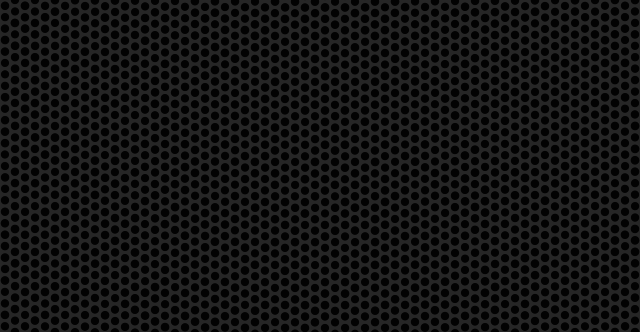
Reproduce this pattern procedurally as a Shadertoy shader.

```glsl
// Dark perforated metal sheet with staggered round holes, tiling on all sides.

const float COLUMNS = 64.0;       // even, so that the stagger wraps
const float ROWS = 29.0;
const float HOLE_RADIUS = 0.368;  // lengths are in units of the row pitch
const float RADIUS_JITTER = 0.012;
const float CENTER_JITTER = 0.015;
const float EDGE_SOFTNESS = 0.025;
const float SAG = 0.15;           // droop of the rows at mid-width
const float PI = 3.14159;
const vec3 METAL_COLOR = vec3(0.150);
const vec3 HOLE_COLOR = vec3(0.008);

float hash(vec2 p) {
    return fract(sin(dot(p, vec2(127.1, 311.7))) * 43758.5453);
}

// Signed distance to the hole of the cell that holds this point.
float holeDistance(vec2 uv, float columnWidth) {
    float x = uv.x * COLUMNS;
    float column = floor(x);

    // Shift every other column by half a pitch and add the periodic sag.
    float bend = sin(PI * (column + 0.5) / COLUMNS);
    float y = uv.y * ROWS + 0.5 * mod(column, 2.0) + SAG * bend * bend;
    vec2 id = vec2(column, mod(floor(y), ROWS));

    // Small punching errors, wrapped by the cell id.
    vec2 wobble = vec2(hash(id), hash(id + 17.3)) - 0.5;
    float radius = HOLE_RADIUS + RADIUS_JITTER * (2.0 * hash(id + 41.7) - 1.0);

    vec2 p = (fract(vec2(x, y)) - 0.5) * vec2(columnWidth, 1.0);
    return length(p - CENTER_JITTER * wobble) - radius;
}

void mainImage(out vec4 fragColor, in vec2 fragCoord) {
    vec2 uv = fragCoord / iResolution.xy;
    float pixel = ROWS / iResolution.y;
    float columnWidth = iResolution.x / iResolution.y * ROWS / COLUMNS;

    float edge = max(EDGE_SOFTNESS, 0.6 * pixel);
    float metal = smoothstep(-edge, edge, holeDistance(uv, columnWidth));
    fragColor = vec4(mix(HOLE_COLOR, METAL_COLOR, metal), 1.0);
}
```
